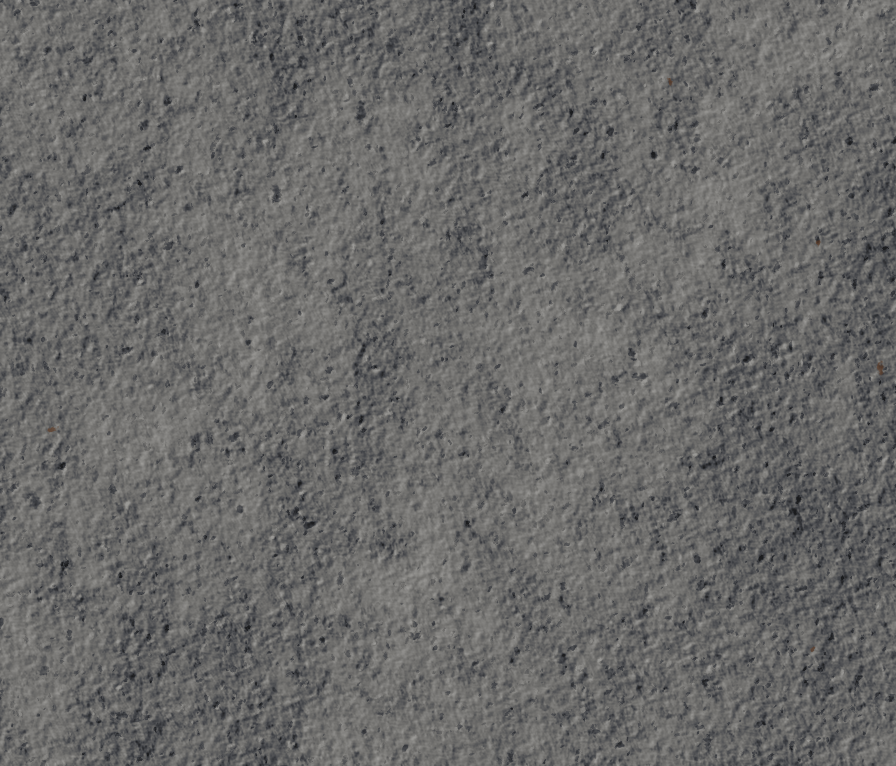
A Shadertoy shader for this texture:

```glsl
// Weathered grey concrete: faint upright stains and pale paste patches,
// a sharp gritty relief lit from the upper left, ragged pits with
// bright lips, small pale stones and a few rust specks.

#define BASE_GREY    0.418
#define STAIN_DEPTH  0.19
#define MOTTLE_DEPTH 0.15
#define RELIEF       0.37
#define GRAIN_SCALE  108.0
#define GRAIN_STEP   0.0021
#define CAVITY_DEPTH 0.13
#define PIT_DEPTH    0.19
#define LIP_LIGHT    0.06
#define STONE_LIGHT  0.07

const vec3 COOL_SHADOW = vec3(0.96, 0.99, 1.06);
const vec3 WARM_PASTE = vec3(1.008, 1.0, 0.98);
const vec3 RUST = vec3(0.36, 0.23, 0.15);
const vec2 LIGHT_AXIS = vec2(0.85, -0.53);

float hash(vec2 p) {
    return fract(sin(dot(p, vec2(127.1, 311.7))) * 43758.5);
}

float noise(vec2 p) {
    vec2 cell = floor(p), f = fract(p);
    f = f * f * (3.0 - 2.0 * f);
    float low = mix(hash(cell), hash(cell + vec2(1, 0)), f.x);
    float high = mix(hash(cell + vec2(0, 1)), hash(cell + vec2(1, 1)), f.x);
    return mix(low, high, f.y);
}

// Layered noise, turned at each octave to hide the lattice
float fbm(vec2 p, int octaves) {
    float sum = 0.0, total = 0.0, weight = 1.0;
    for (int i = 0; i < octaves; i++) {
        sum += weight * noise(p);
        total += weight;
        weight *= 0.6;
        p = mat2(1.6, 1.2, -1.2, 1.6) * p + 17.3;
    }
    return sum / total;
}

float grainHeight(vec2 p) {
    vec2 turned = mat2(0.88, 0.47, -0.47, 0.88) * p;
    return fbm(turned * GRAIN_SCALE, 3);
}

// Ragged tilted blobs, one per cell at most: x = body, y = lip on the lit side
vec2 scatter(vec2 p, float cells, float chance, float radius, float seed) {
    vec2 q = p * cells + seed;
    vec2 home = floor(q), result = vec2(0.0);
    float ragged = 1.5 * (fbm(q * 1.5 / radius, 2) - 0.5);
    for (int y = -1; y <= 1; y++)
    for (int x = -1; x <= 1; x++) {
        vec2 cell = home + vec2(x, y);
        if (hash(cell + seed) > chance) continue;
        vec2 centre = cell + vec2(hash(cell + 3.1), hash(cell + 7.7));
        float size = radius * mix(0.5, 1.3, pow(hash(cell + 11.3), 2.0));
        float angle = 1.1 + 1.8 * (hash(cell + 5.9) - 0.5);
        vec2 along = vec2(cos(angle), sin(angle));
        vec2 across = vec2(-along.y, along.x);
        vec2 stretch = vec2(mix(0.6, 1.0, hash(cell + 9.2)), 1.35);
        vec2 d = (q - centre) / size;
        vec2 lipOffset = d - LIGHT_AXIS * 0.9;
        float body = length(vec2(dot(d, along), dot(d, across)) * stretch);
        float lip = length(vec2(dot(lipOffset, along), dot(lipOffset, across)) * stretch);
        result.x = max(result.x, 1.0 - smoothstep(0.5, 1.25, body + ragged));
        result.y = max(result.y, 1.0 - smoothstep(0.4, 1.3, lip + ragged));
    }
    result.y *= 1.0 - result.x;
    return result;
}

void mainImage(out vec4 fragColor, in vec2 fragCoord) {
    vec2 p = fragCoord / iResolution.y;

    // Broad upright stains, with a darker worn area at the upper right
    float stain = fbm(p * vec2(7.0, 3.0) + 4.7, 4) - 0.5;
    vec2 toWorn = (p - vec2(1.06, 0.72)) / vec2(0.2, 0.3);
    stain -= 0.11 * exp(-dot(toWorn, toWorn));
    float mottle = fbm(p * vec2(38.0, 28.0) + 31.0, 4) - 0.5;
    float paste = smoothstep(-0.12, 0.16, stain * 0.7 + mottle * 0.7);
    float rough = mix(1.2, 0.72, paste);
    float grey = BASE_GREY + STAIN_DEPTH * stain + MOTTLE_DEPTH * mottle;

    // Gritty relief and tiny shaded hollows
    vec2 shift = LIGHT_AXIS * GRAIN_STEP;
    float slope = grainHeight(p + shift) - grainHeight(p - shift);
    grey += RELIEF * rough * slope;
    float hollow = fbm(p * vec2(120.0, 92.0) + 53.0, 3);
    grey -= CAVITY_DEPTH * rough * smoothstep(0.56, 0.85, hollow);

    // Pits from coarse to fine, and pale stones
    vec2 coarse = scatter(p, 13.0, 0.14, 0.1, 2.0);
    vec2 medium = scatter(p, 29.0, 0.24, 0.15, 19.0);
    vec2 fine = scatter(p, 58.0, 0.36, 0.2, 41.0);
    vec2 pits = max(coarse, max(medium * 0.85, fine * 0.65 * rough));
    vec2 stones = scatter(p, 40.0, 0.25, 0.18, 67.0);
    grey += STONE_LIGHT * rough * (stones.x - 0.9 * stones.y);
    grey += LIP_LIGHT * pits.y - PIT_DEPTH * pits.x;
    grey = clamp(grey, 0.11, 0.6);

    // Cool shadows, warm paste, sparse rust
    vec3 colour = grey * mix(COOL_SHADOW, WARM_PASTE, smoothstep(0.22, 0.45, grey));
    float rust = scatter(p, 6.0, 0.1, 0.035, 83.0).x;
    colour = mix(colour, RUST, 0.7 * rust);
    fragColor = vec4(colour, 1.0);
}
```
